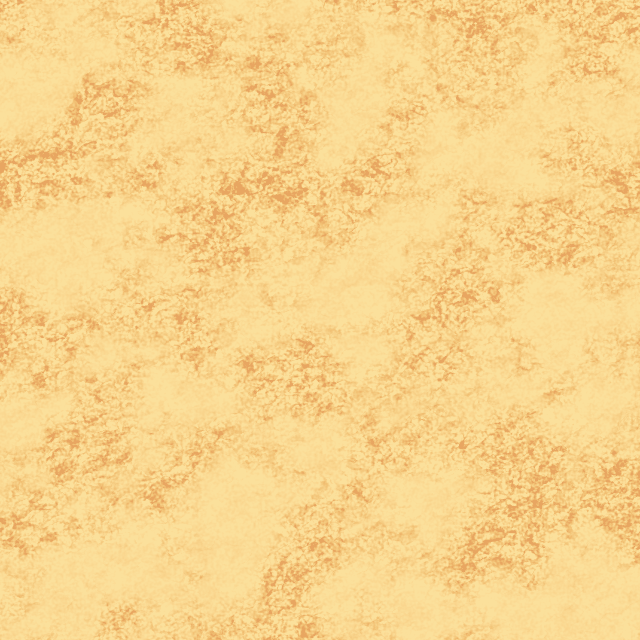
A WebGL 1 fragment shader for this texture:

```glsl
precision highp float;

uniform vec2 u_resolution;

// Palette, from bare ground to the deepest stain
const vec3 CREAM  = vec3(0.985, 0.877, 0.607);
const vec3 STRAW  = vec3(0.98, 0.84, 0.56);
const vec3 SAND   = vec3(0.96, 0.80, 0.51);
const vec3 HONEY  = vec3(0.95, 0.76, 0.46);
const vec3 OCHRE  = vec3(0.93, 0.71, 0.42);
const vec3 RUST   = vec3(0.91, 0.65, 0.38);

// Feature sizes, in cells per canvas
const float PATCH_SCALE = 4.6;
const float CRACK_SCALE = 5.5;
const float VEIN_SCALE  = 30.0;
const float CURL_SCALE  = 62.0;
const float FLECK_SCALE = 42.0;
const float GRAIN_SCALE = 210.0;

// Strengths
const vec2  PATCH_EDGES  = vec2(-0.34, 0.46);
const vec2  STRETCH      = vec2(0.86, 1.12);
const float SLOPE        = -0.12;
const float WARP         = 0.011;
const float COVER_FLOOR  = 0.10;
const float BASE_TONE    = 0.02;
const float STAIN_TONE   = 0.10;
const float VEIN_TONE    = 0.42;
const float CURL_TONE    = 0.46;
const float FLECK_TONE   = 0.52;
const float CRACK_TONE   = 0.30;
const float GRAIN_TONE   = 0.85;
const float FAINT_TONE   = 0.16;

const mat2 OCTAVE_TURN = mat2(0.8, 0.6, -0.6, 0.8);

float hash(vec2 p) {
  vec3 q = fract(vec3(p.xyx) * 0.1031);
  q += dot(q, q.yzx + 33.33);
  return fract((q.x + q.y) * q.z);
}

float cornerSlope(vec2 cell, vec2 offset) {
  float angle = 6.2832 * hash(cell);
  return dot(vec2(cos(angle), sin(angle)), offset);
}

// Gradient noise, centred on zero
float noise(vec2 p) {
  vec2 i = floor(p);
  vec2 f = p - i;
  vec2 u = f * f * f * (f * (f * 6.0 - 15.0) + 10.0);
  vec2 e = vec2(1.0, 0.0);
  float low  = mix(cornerSlope(i, f), cornerSlope(i + e, f - e), u.x);
  float high = mix(cornerSlope(i + e.yx, f - e.yx),
                   cornerSlope(i + 1.0, f - 1.0), u.x);
  return mix(low, high, u.y);
}

float fbm(vec2 p) {
  float sum = 0.0;
  float amplitude = 1.0;
  for (int i = 0; i < 6; i++) {
    sum += amplitude * noise(p);
    p = OCTAVE_TURN * p * 2.03 + 17.3;
    amplitude *= 0.6;
  }
  return sum;
}

// Thin line along the zero contour of a noise value
float ridge(float n, float width) {
  return 1.0 - smoothstep(0.0, width, abs(n));
}

vec3 palette(float tone) {
  float t = clamp(tone, 0.0, 1.0) * 5.0;
  vec3 color = mix(CREAM, STRAW, clamp(t, 0.0, 1.0));
  color = mix(color, SAND,  clamp(t - 1.0, 0.0, 1.0));
  color = mix(color, HONEY, clamp(t - 2.0, 0.0, 1.0));
  color = mix(color, OCHRE, clamp(t - 3.0, 0.0, 1.0));
  return mix(color, RUST, clamp(t - 4.0, 0.0, 1.0));
}

void main() {
  vec2 uv = gl_FragCoord.xy / min(u_resolution.x, u_resolution.y);
  vec2 p = vec2(uv.x, uv.y + SLOPE * uv.x) * STRETCH + 3.7;

  // Crumpled coordinates for the small features
  vec2 w = p + WARP * vec2(fbm(p * 24.0), fbm(p * 24.0 + 51.0));

  // Stained patches with ragged borders, never quite clean between
  float cover = smoothstep(PATCH_EDGES.x, PATCH_EDGES.y,
                           fbm(p * PATCH_SCALE + 9.0));
  cover = mix(COVER_FLOOR, 1.0, cover);

  // Veins, curls, solid flecks and long cracks
  float vein  = ridge(noise(w * VEIN_SCALE + 31.0), 0.15);
  float curl  = ridge(noise(w * CURL_SCALE + 73.0), 0.18);
  float fleck = smoothstep(0.14, 0.28, noise(w * FLECK_SCALE + 12.0));
  float crack = ridge(fbm(p * CRACK_SCALE + 88.0), 0.04);
  float grain = noise(uv * GRAIN_SCALE)
              + 0.8 * noise(w * GRAIN_SCALE * 0.55);

  float stain = STAIN_TONE + VEIN_TONE * vein + CURL_TONE * curl
              + FLECK_TONE * fleck + CRACK_TONE * crack
              + GRAIN_TONE * grain;
  float faint = FAINT_TONE * (fbm(w * 18.0 + 40.0) + 0.6 * grain
              + 0.4 * crack);

  gl_FragColor = vec4(palette(BASE_TONE + cover * stain + faint), 1.0);
}
```
